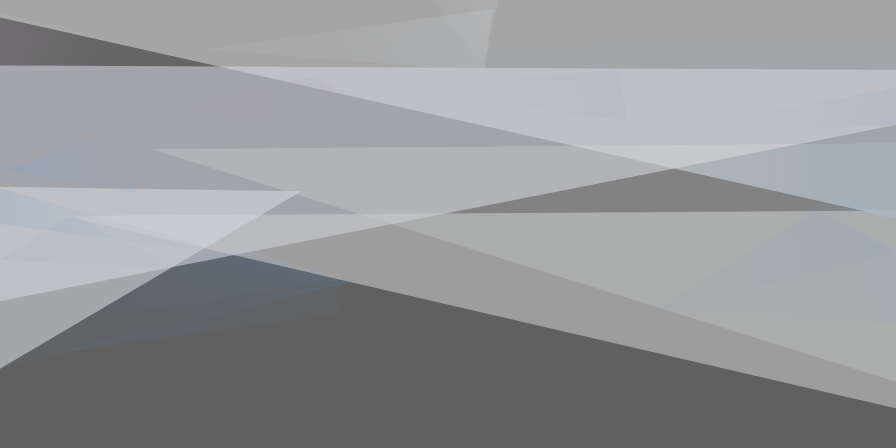
Reproduce this background procedurally as a Shadertoy shader.

```glsl
// Overlapping translucent grey wedges with faint blue facets over a dark ground.

// Signed distance to the line a-b, positive on its left (above it when a is leftmost).
float side(vec2 p, vec2 a, vec2 b) {
    vec2 d = normalize(b - a);
    return d.x * (p.y - a.y) - d.y * (p.x - a.x);
}

// Antialiased coverage of a signed distance that is positive inside.
float cover(float d) {
    return clamp(0.5 + d * iResolution.y, 0.0, 1.0);
}

// Wedge above the line a-b and below the line c-d.
float wedge(vec2 p, vec2 a, vec2 b, vec2 c, vec2 d) {
    return cover(min(side(p, a, b), -side(p, c, d)));
}

// Triangle that is strongest at a and fades toward the edge b-c.
float facet(vec2 p, vec2 a, vec2 b, vec2 c) {
    float turn = sign(side(c, a, b));
    float d = turn * min(side(p, a, b), min(side(p, b, c), side(p, c, a)));
    if (turn < 0.0) d = -max(side(p, a, b), max(side(p, b, c), side(p, c, a)));
    vec2 axis = 0.5 * (b + c) - a;
    float along = clamp(dot(p - a, axis) / dot(axis, axis), 0.0, 1.0);
    return cover(d) * (1.0 - 0.65 * along);
}

void mainImage(out vec4 fragColor, in vec2 fragCoord) {
    vec2 p = fragCoord / iResolution.xy * vec2(2.0, 1.0);
    vec3 blue = vec3(0.54, 0.65, 0.75);
    vec3 deepBlue = vec3(0.36, 0.45, 0.54);
    vec3 lilac = vec3(0.66, 0.62, 0.69);
    vec3 pale = vec3(0.80, 0.82, 0.84);

    // Dark ground with blue shadows beneath the sheets
    vec3 col = vec3(0.378);
    col = mix(col, deepBlue, 0.32 * facet(p, vec2(0.46, 0.47), vec2(0.0, 0.177), vec2(0.78, 0.37)));
    col = mix(col, deepBlue, 0.30 * facet(p, vec2(0.50, 0.46), vec2(0.20, 0.29), vec2(0.76, 0.376)));
    col = mix(col, deepBlue, 0.22 * facet(p, vec2(0.14, 0.215), vec2(0.77, 0.375), vec2(0.76, 0.30)));
    col = mix(col, vec3(0.50, 0.48, 0.50), 0.5 * facet(p, vec2(0.0, 0.97), vec2(0.0, 0.84), vec2(0.50, 0.85)));
    col = mix(col, deepBlue, 0.5 * facet(p, vec2(2.0, 0.51), vec2(1.78, 0.53), vec2(1.88, 0.56)));

    // Large translucent sheets
    float upper = cover(side(p, vec2(0.0, 0.961), vec2(2.0, 0.513)));
    float band = wedge(p, vec2(0.0, 0.328), vec2(2.0, 0.721), vec2(0.0, 0.854), vec2(2.0, 0.844));
    float middle = wedge(p, vec2(0.339, 0.667), vec2(2.0, 0.148), vec2(0.339, 0.667), vec2(2.0, 0.680));
    float lower = wedge(p, vec2(0.145, 0.518), vec2(2.0, 0.0885), vec2(0.145, 0.518), vec2(2.0, 0.530));
    float left = wedge(p, vec2(0.0, 0.177), vec2(0.672, 0.573), vec2(0.0, 0.583), vec2(0.672, 0.573));
    col = mix(col, vec3(0.84), 0.585 * upper);
    col = mix(col, vec3(0.82, 0.83, 0.87), 0.585 * band);
    col = mix(col, vec3(0.86, 0.87, 0.86), 0.27 * middle);
    col = mix(col, vec3(0.79, 0.79, 0.795), 0.58 * lower);
    col = mix(col, vec3(0.82, 0.84, 0.86), 0.60 * left);

    // Facets on the upper sheet
    float top = upper * (1.0 - band);
    col = mix(col, pale, top * 0.25 * facet(p, vec2(1.10, 0.98), vec2(0.46, 0.89), vec2(1.08, 0.84)));
    col = mix(col, pale, top * 0.18 * facet(p, vec2(1.112, 1.0), vec2(0.96, 1.0), vec2(1.08, 0.85)));
    col = mix(col, blue, top * 0.14 * smoothstep(0.95, 0.84, p.y) * smoothstep(0.6, 1.8, p.x));

    // Facets across the bright band
    col = mix(col, blue, band * 0.35 * facet(p, vec2(0.0, 0.62), vec2(0.40, 0.76), vec2(0.30, 0.57)));
    col = mix(col, blue, band * 0.16 * facet(p, vec2(0.05, 0.815), vec2(0.56, 0.845), vec2(0.40, 0.76)));
    col = mix(col, lilac, band * 0.28 * facet(p, vec2(0.40, 0.76), vec2(0.70, 0.83), vec2(1.0, 0.672)));
    col = mix(col, blue, band * 0.16 * facet(p, vec2(1.38, 0.845), vec2(0.86, 0.80), vec2(1.40, 0.73)));
    col = mix(col, blue, band * 0.20 * facet(p, vec2(2.0, 0.72), vec2(1.45, 0.70), vec2(2.0, 0.805)));

    // Facets on the left and lower sheets
    col = mix(col, blue, left * 0.26 * facet(p, vec2(0.0, 0.50), vec2(0.0, 0.58), vec2(0.53, 0.43)));
    col = mix(col, blue, left * 0.16 * facet(p, vec2(0.0, 0.42), vec2(0.16, 0.52), vec2(0.40, 0.40)));
    col = mix(col, blue, lower * middle * 0.30 * facet(p, vec2(2.0, 0.44), vec2(1.82, 0.53), vec2(1.45, 0.30)));
    col = mix(col, blue, lower * middle * 0.16 * facet(p, vec2(2.0, 0.44), vec2(1.38, 0.30), vec2(2.0, 0.28)));
    col = mix(col, blue, upper * (1.0 - band) * middle * 0.25 * smoothstep(1.5, 2.0, p.x));

    fragColor = vec4(col, 1.0);
}
```
